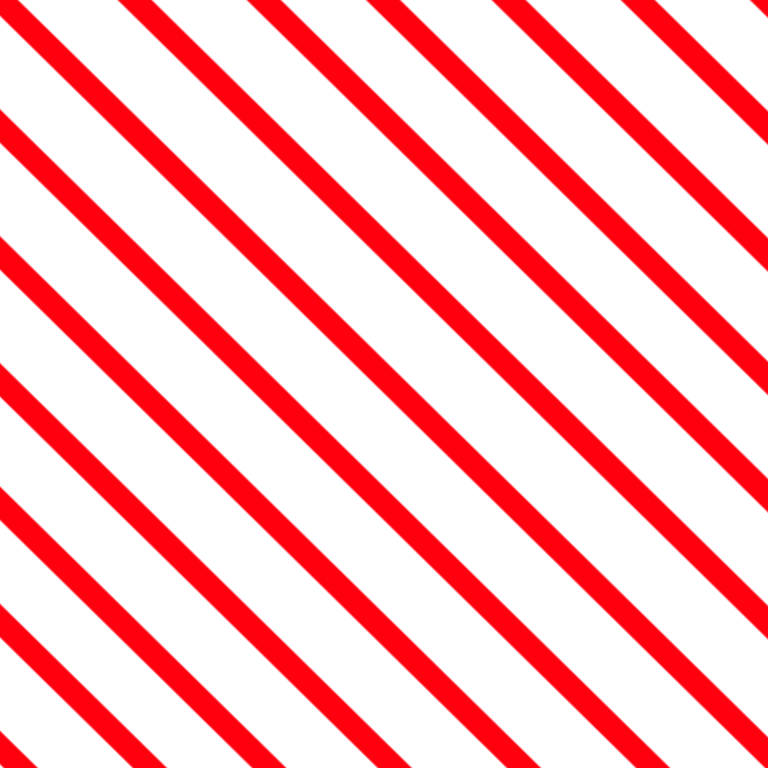
Reproduce this pattern procedurally as a WebGL 1 fragment shader.

```glsl
precision highp float;
// Red diagonal stripes on white, falling to the right, with slightly uneven gaps.

uniform vec2 u_resolution;

const float SLOPE = 0.983;
const float GROUP_HEIGHT = 1.1458; // vertical span of seven stripes

// Vertical position of a stripe in its group; the fourth and fifth gaps are narrower.
float stripeOffset(float index) {
    return 0.1653 * index - 0.0046 * step(3.5, index) - 0.0126 * step(4.5, index);
}

// Distance to the nearest copy of a value that repeats every period.
float wrappedDistance(float x, float period) {
    return abs(mod(x + 0.5 * period, period) - 0.5 * period);
}

void main() {
    vec2 p = gl_FragCoord.xy / u_resolution;

    // Vertical drop below the diagonal from the upper left corner
    float drop = 1.0 - p.y - SLOPE * p.x + 0.0012;

    // Nearest stripe centre line in the repeating group
    float nearest = GROUP_HEIGHT;
    for (int i = 0; i < 7; i++) {
        nearest = min(nearest, wrappedDistance(drop - stripeOffset(float(i)), GROUP_HEIGHT));
    }

    // Signed distance to the stripe edge, measured across the stripe
    float edge = (nearest - 0.0218) / length(vec2(1.0, SLOPE));
    float softness = max(0.003, 1.0 / min(u_resolution.x, u_resolution.y));
    float ink = clamp(0.5 - edge / softness, 0.0, 1.0);

    gl_FragColor = vec4(mix(vec3(1.0), vec3(1.0, 0.0, 0.06), ink), 1.0);
}
```
